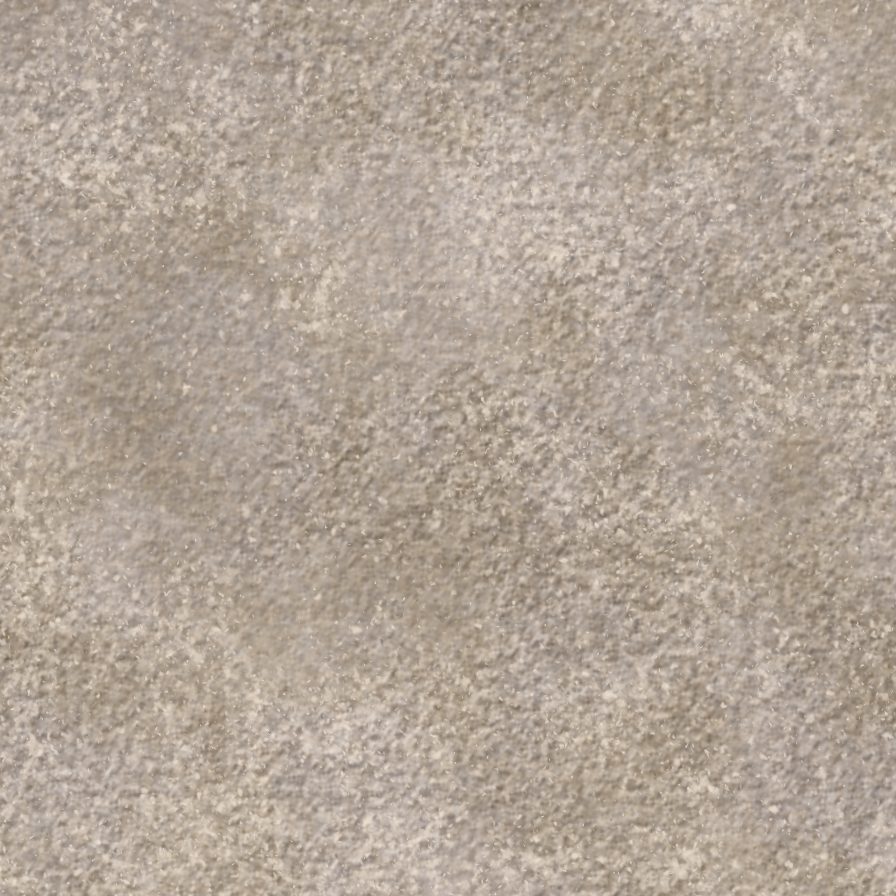
This texture is drawn by a Shadertoy shader. Its source:

```glsl
const vec3 COOL_STONE = vec3(0.688, 0.640, 0.602);
const vec3 WARM_STONE = vec3(0.660, 0.602, 0.537);
const vec3 CHALK = vec3(0.93, 0.88, 0.82);
const vec3 PIT = vec3(0.43, 0.38, 0.33);
const float BLOTCH_SCALE = 5.0;
const float BLOTCH_DEPTH = 0.15;
const float GRAIN_SCALE = 125.0;
const float GRAIN_DEPTH = 0.20;
const float RELIEF_DEPTH = 0.17;
const float CHALK_SCALE = 85.0;
const float PIT_CELLS = 85.0;
const float FLECK_CELLS = 68.0;
const float FLECK_STEP = 1.45;
const int FLECK_LAYERS = 3;
const float FLECK_TILT = -0.8;
const vec2 LIGHT_STEP = vec2(-0.0020, 0.0028);
const mat2 TURN = mat2(0.8, 0.6, -0.6, 0.8);

float hash(vec2 p) {
    vec3 q = fract(vec3(p.xyx) * 0.1031);
    q += dot(q, q.yzx + 33.33);
    return fract((q.x + q.y) * q.z);
}

float noise(vec2 p) {
    vec2 cell = floor(p), f = fract(p);
    f = f * f * (3.0 - 2.0 * f);
    float low = mix(hash(cell), hash(cell + vec2(1, 0)), f.x);
    float high = mix(hash(cell + vec2(0, 1)), hash(cell + vec2(1, 1)), f.x);
    return mix(low, high, f.y);
}

float fbm(vec2 p, int octaves) {
    float sum = 0.0, weight = 0.5, total = 0.0;
    for (int i = 0; i < octaves; i++) {
        sum += weight * noise(p);
        total += weight;
        weight *= 0.55;
        p = TURN * p * 2.03 + 17.3;
    }
    return sum / total;
}

// Scattered ragged mineral chips, shown where chance is high
float flecks(vec2 p, float chance, float seed) {
    vec2 home = floor(p);
    vec2 ragged = vec2(noise(p * 2.7 + seed), noise(p * 2.7 + seed + 31.0)) - 0.5;
    float cover = 0.0;
    for (int y = -1; y <= 1; y++)
    for (int x = -1; x <= 1; x++) {
        vec2 cell = home + vec2(x, y);
        vec2 key = cell + seed;
        vec2 center = cell + vec2(hash(key + 11.7), hash(key + 47.1));
        float angle = FLECK_TILT + 2.6 * (hash(key + 83.9) - 0.5);
        float c = cos(angle), s = sin(angle);
        vec2 d = mat2(c, -s, s, c) * (p - center + 0.32 * ragged);
        float size = mix(0.20, 0.46, pow(hash(key + 129.3), 2.0));
        float dist = length(d * vec2(0.8, 1.25)) / size;
        float present = smoothstep(0.0, 0.12, chance - hash(key + 171.7));
        float strength = mix(0.25, 1.0, pow(hash(key + 213.1), 2.0));
        cover = max(cover, present * strength * (1.0 - smoothstep(0.2, 1.15, dist)));
    }
    return cover;
}

float grain(vec2 p) {
    return fbm(p * GRAIN_SCALE, 2);
}

void mainImage(out vec4 fragColor, in vec2 fragCoord) {
    vec2 p = fragCoord / iResolution.y + 3.0;
    vec2 warped = p + 0.08 * (vec2(fbm(p * 6.0, 3), fbm(p * 6.0 + 40.0, 3)) - 0.5);

    // Broad stains and smooth or rough zones
    float stain = fbm(warped * BLOTCH_SCALE, 5);
    float warmth = smoothstep(0.30, 0.70, fbm(warped * BLOTCH_SCALE * 1.6 + 60.0, 5));
    float roughness = mix(0.75, 1.25, smoothstep(0.35, 0.65, fbm(warped * 6.0 + 90.0, 3)));
    float cluster = smoothstep(0.40, 0.74, fbm(warped * 9.0 + 130.0, 5));
    vec3 color = mix(COOL_STONE, WARM_STONE, warmth);
    color += BLOTCH_DEPTH * (stain - 0.5);

    // Fine grain with light from the upper left
    float height = grain(p);
    float relief = height - grain(p + LIGHT_STEP);
    color += roughness * (GRAIN_DEPTH * (height - 0.5) + RELIEF_DEPTH * relief);
    color += vec3(0.02, 0.0, -0.03) * (noise(p * 110.0 + 210.0) - 0.5);

    // Crumbly chalk deposits inside the clusters
    float crumbs = smoothstep(0.50, 0.80, fbm(p * CHALK_SCALE + 170.0, 3));
    color = mix(color, CHALK, 0.62 * crumbs * cluster);

    // Small dark pits
    float pits = flecks(TURN * p * PIT_CELLS, 0.10 + 0.20 * roughness * warmth, 400.0);
    color = mix(color, PIT, 0.5 * pits);

    // Bright chips in several sizes
    float cells = FLECK_CELLS;
    for (int i = 0; i < FLECK_LAYERS; i++) {
        float chance = mix(0.22 * roughness, 0.65, cluster);
        float chips = flecks(TURN * p * cells, chance, 57.0 * float(i + 1));
        color = mix(color, CHALK, 0.80 * chips);
        cells *= FLECK_STEP;
    }

    fragColor = vec4(clamp(color, 0.0, 1.0), 1.0);
}
```
